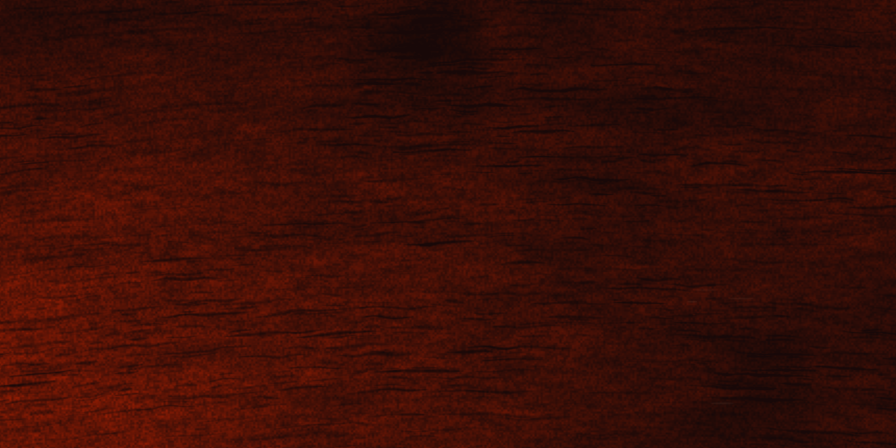
Reproduce this texture procedurally as a WebGL 2 fragment shader.

```glsl
#version 300 es
precision highp float;
// Dark red-brown varnished wood: a soft glow falls off from the lower left,
// dark tapered pores follow a gently bent grain, over stains, fibres and speckle.
// Pores are jittered dashes in stretched cells; the rest is value noise.

uniform vec2 u_resolution;
out vec4 outColor;

// Lengths are in canvas heights, tones are red levels.
const float SHADE_TONE = 0.195;
const float GLOW_TONE = 0.185;
const float TOP_SHADE = 0.03;
const float MOTTLE = 0.11;
const float BANDING = 0.10;
const float FIBRE = 0.50;
const float SPECKLE = 0.46;
const float SPECKLE_SCALE = 215.0;
const float GRAIN_RISE = 0.10;
const float GRAIN_BEND = 0.038;
const vec2 LONG_CELL = vec2(0.26, 0.022);
const vec2 SHORT_CELL = vec2(0.085, 0.014);
const vec2 FLECK_CELL = vec2(0.06, 0.05);
const float LONG_DEPTH = 0.60;
const float SHORT_DEPTH = 0.48;
const vec2 TOP_STAIN = vec2(0.90, 0.88);
const vec2 LOW_STAIN = vec2(1.68, 0.19);
const vec2 TOP_GLINT = vec2(1.12, 0.93);
const vec3 FLECK_COLOR = vec3(0.40, 0.22, 0.16);

float hash(vec2 cell, float seed) {
  uvec3 q = uvec3(ivec3(vec3(cell, seed) + 4096.0));
  uint h = q.x * 1597334677u ^ q.y * 3812015801u ^ q.z * 2798796415u;
  h = (h ^ (h >> 16)) * 2146121005u;
  h = (h ^ (h >> 15)) * 2221713035u;
  return float((h ^ (h >> 16)) >> 8) / 16777216.0;
}

float noise(vec2 p, float seed) {
  vec2 i = floor(p), f = fract(p);
  f = f * f * (3.0 - 2.0 * f);
  float low = mix(hash(i, seed), hash(i + vec2(1, 0), seed), f.x);
  float high = mix(hash(i + vec2(0, 1), seed), hash(i + vec2(1, 1), seed), f.x);
  return mix(low, high, f.y);
}

float fbm(vec2 p, float seed) {
  float sum = 0.0, amp = 0.55;
  for (int k = 0; k < 4; k++) {
    sum += amp * (noise(p, seed + float(k)) - 0.5);
    p = p * 2.03 + 7.3;
    amp *= 0.5;
  }
  return sum;
}

// Coverage of scattered tapered dashes, at most one per cell.
float dashes(vec2 p, vec2 cell, float share, float thickness, float seed) {
  float soft = max(0.0032, 0.7 / u_resolution.y);
  vec2 home = floor(p / cell);
  float cover = 0.0;
  for (int j = -1; j <= 1; j++) {
    for (int i = -1; i <= 1; i++) {
      vec2 id = home + vec2(i, j);
      if (hash(id, seed) > share) continue;
      vec2 jitter = vec2(hash(id, seed + 1.0), hash(id, seed + 2.0));
      vec2 d = p - (id + jitter) * cell;
      float halfLength = cell.x * mix(0.2, 0.5, hash(id, seed + 3.0));
      float along = d.x / halfLength;
      float taper = max(0.0, 1.0 - along * along);
      float width = thickness * mix(0.5, 1.2, hash(id, seed + 4.0)) * taper;
      float ink = 1.0 - smoothstep(width - soft, width + soft, abs(d.y));
      ink *= smoothstep(0.0, 0.5, taper) * mix(0.35, 1.0, hash(id, seed + 5.0));
      cover = max(cover, ink);
    }
  }
  return cover;
}

float spot(vec2 p, vec2 center, vec2 size) {
  vec2 d = (p - center) / size;
  return exp(-dot(d, d));
}

// Straightens the bent grain so that it runs along x.
vec2 grainSpace(vec2 p) {
  float bend = (GRAIN_RISE * p.x - GRAIN_BEND * p.x * p.x) * (1.15 - 0.55 * p.y);
  float sway = 0.03 * fbm(p * vec2(2.5, 4.0), 11.0);
  float wobble = 0.007 * (noise(p * vec2(24.0, 45.0), 17.0) - 0.5);
  return vec2(p.x, p.y - bend + sway + wobble);
}

// Broad light and shade of the board, as a red level.
float boardTone(vec2 p, vec2 grain) {
  float glow = smoothstep(1.65, 0.0, p.x) * smoothstep(1.2, 0.0, p.y);
  float tone = SHADE_TONE + GLOW_TONE * glow;
  tone -= TOP_SHADE * smoothstep(0.55, 1.0, p.y);
  tone -= 0.045 * spot(p, TOP_STAIN, vec2(0.17, 0.2));
  tone -= 0.055 * spot(p, LOW_STAIN, vec2(0.12, 0.15));
  tone += 0.06 * spot(p, TOP_GLINT, vec2(0.06, 0.07));
  tone += MOTTLE * fbm(p * vec2(3.0, 4.0), 23.0);
  return tone + BANDING * fbm(grain * vec2(2.5, 18.0), 31.0);
}

void main() {
  vec2 p = gl_FragCoord.xy / u_resolution.y;
  vec2 grain = grainSpace(p);
  float tone = boardTone(p, grain);

  // Fine fibres along the grain
  tone *= 1.0 + FIBRE * fbm(grain * vec2(16.0, 75.0), 41.0);

  // Dark pores, gathered in loose bands
  float band = smoothstep(0.25, 0.7, noise(grain * vec2(2.2, 9.0), 53.0));
  float longPores = dashes(grain, LONG_CELL, 0.66, 0.0032, 61.0);
  float shortPores = dashes(grain, SHORT_CELL, 0.55, 0.0026, 71.0);
  tone *= 1.0 - LONG_DEPTH * longPores * mix(0.45, 1.0, band);
  tone *= 1.0 - SHORT_DEPTH * shortPores * mix(0.35, 1.0, band);

  // Film-like speckle in two sizes
  float speckle = noise(p * SPECKLE_SCALE, 83.0) - 0.5;
  speckle += 0.5 * (noise(p * SPECKLE_SCALE * 0.45, 89.0) - 0.5);
  tone *= 1.0 + SPECKLE * speckle;
  tone = max(tone, 0.095);
  vec3 color = vec3(tone, 0.018 + 0.16 * tone, 0.034 - 0.04 * tone);

  // A few pale flecks in the lower right
  float worn = smoothstep(1.3, 1.5, p.x) * smoothstep(0.4, 0.3, p.y);
  float flecks = dashes(p, FLECK_CELL, 0.05, 0.0022, 97.0);
  color = mix(color, FLECK_COLOR, 0.7 * flecks * worn);

  outColor = vec4(color, 1.0);
}
```
